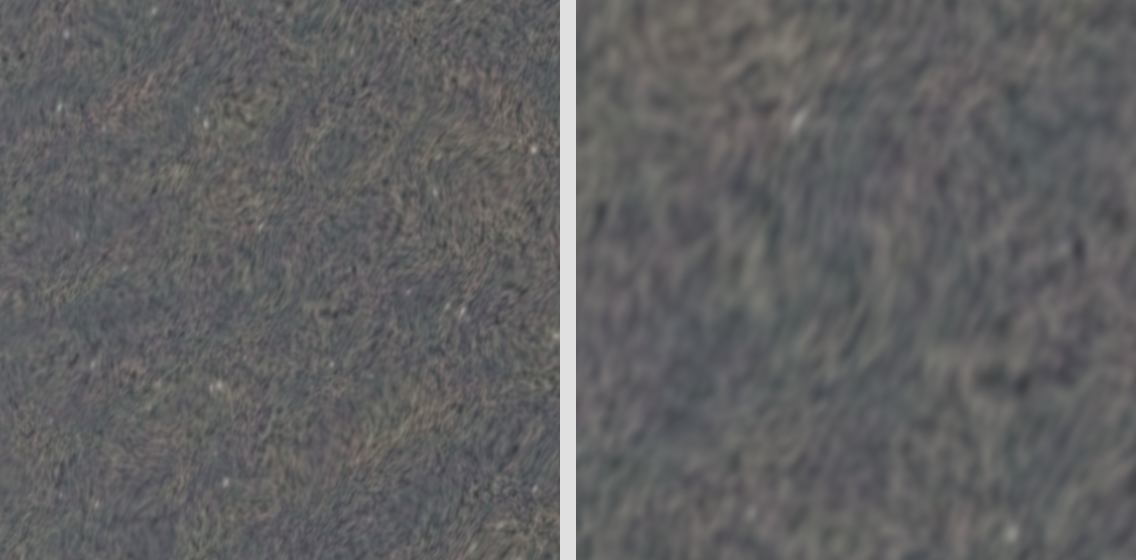
Left, the full canvas; right, a detail of the centre.
Reproduce this texture procedurally as a WebGL 1 fragment shader.

```glsl
precision highp float;

// Worn asphalt, softly focused: small leaning grains over broad diagonal stains.
// Layers of gradient noise set brightness and tint; scattered Gaussian spots
// add dark pits and a few pale chips of stone.

uniform vec2 u_resolution;

const vec3 ASPHALT = vec3(0.369, 0.367, 0.370);
const vec3 WARM_SHIFT = vec3(0.020, 0.003, -0.021);
const vec3 ROSE_SHIFT = vec3(0.009, -0.007, 0.004);
const vec3 CHIP_TINT = vec3(1.0, 1.0, 0.94);
const vec2 GRAIN_AXIS = vec2(0.342, 0.940);
const vec2 STAIN_AXIS = vec2(0.743, 0.669);

vec2 hash2(vec2 cell) {
  vec3 h = fract(cell.xyx * vec3(0.1031, 0.1030, 0.0973));
  h += dot(h, h.yzx + 33.33);
  return fract((h.xx + h.yz) * h.zy);
}

float cornerSlope(vec2 cell, vec2 corner, vec2 local) {
  return dot(hash2(cell + corner) * 2.0 - 1.0, local - corner);
}

// Gradient noise centred on zero, with a standard deviation near 0.2.
float noise(vec2 p, float seed) {
  p += seed * vec2(17.3, 31.7) + 60.0;
  vec2 cell = floor(p);
  vec2 f = p - cell;
  vec2 s = f * f * f * (f * (f * 6.0 - 15.0) + 10.0);
  float low = mix(cornerSlope(cell, vec2(0.0, 0.0), f),
                  cornerSlope(cell, vec2(1.0, 0.0), f), s.x);
  float high = mix(cornerSlope(cell, vec2(0.0, 1.0), f),
                   cornerSlope(cell, vec2(1.0, 1.0), f), s.x);
  return mix(low, high, s.y);
}

// Coordinates across and along an axis.
vec2 alongAxis(vec2 p, vec2 axis) {
  return vec2(dot(p, vec2(axis.y, -axis.x)), dot(p, axis));
}

// Soft oval spots, one in a share of the cells; radius is in cells.
float spots(vec2 p, float share, vec2 radius, float seed) {
  p += seed * 23.0 + 60.0;
  vec2 home = floor(p);
  float total = 0.0;
  for (int y = -1; y <= 1; y++) {
    for (int x = -1; x <= 1; x++) {
      vec2 cell = home + vec2(float(x), float(y));
      vec2 centre = cell + hash2(cell);
      vec2 traits = hash2(cell + 71.0);
      vec2 d = (p - centre) / (radius * mix(0.75, 1.25, traits.y));
      float present = step(traits.x, share);
      total += present * mix(0.45, 1.0, traits.y) * exp(-dot(d, d));
    }
  }
  return total;
}

void main() {
  vec2 p = gl_FragCoord.xy / min(u_resolution.x, u_resolution.y);

  // A gentle warp varies the lean of the grains.
  vec2 warp = vec2(noise(p * 7.0, 1.0), noise(p * 7.0, 2.0));
  vec2 grainPos = alongAxis(p + warp * 0.035, GRAIN_AXIS);
  vec2 stainPos = alongAxis(p + warp * 0.05, STAIN_AXIS);

  // Broad stains and mid-sized mottling.
  float stain = noise(stainPos * vec2(6.0, 3.0), 3.0);
  float patches = noise(stainPos * vec2(15.0, 9.0), 4.0);
  float mottle = noise(grainPos * vec2(32.0, 24.0), 5.0);

  // Grains, calmer in some worn patches and toward the left.
  float coarse = noise(grainPos * vec2(68.0, 44.0), 6.0);
  float fine = noise(grainPos * vec2(125.0, 82.0), 7.0);
  float roughness = clamp(0.86 + 0.28 * p.x + 0.9 * patches, 0.55, 1.3);
  float grain = (0.105 * coarse + 0.085 * fine) * roughness;

  float pits = spots(grainPos * vec2(48.0, 40.0), 0.30, vec2(0.22, 0.28), 8.0);
  float chips = spots(grainPos * vec2(24.0), 0.07, vec2(0.12, 0.19), 9.0);

  float light = grain + 0.050 * mottle + 0.035 * patches + 0.025 * stain;
  light += 0.008 - 0.012 * (p.x - 0.5) - 0.060 * pits * roughness;

  // Warm beige against cool slate; brighter grains lean warm.
  float warmth = 1.7 * stain + 1.6 * patches + 1.2 * mottle;
  warmth += 0.5 * (p.x - 0.5) + 9.0 * grain;
  float rose = 2.2 * noise(stainPos * vec2(12.0, 8.0), 10.0);
  rose += 1.8 * noise(grainPos * vec2(45.0, 34.0), 11.0);

  vec3 color = ASPHALT + light;
  color += WARM_SHIFT * clamp(warmth, -0.8, 1.3) * 0.8;
  color += ROSE_SHIFT * clamp(rose, -1.0, 1.0);
  color += CHIP_TINT * 0.22 * chips;
  gl_FragColor = vec4(clamp(color, 0.0, 1.0), 1.0);
}
```
